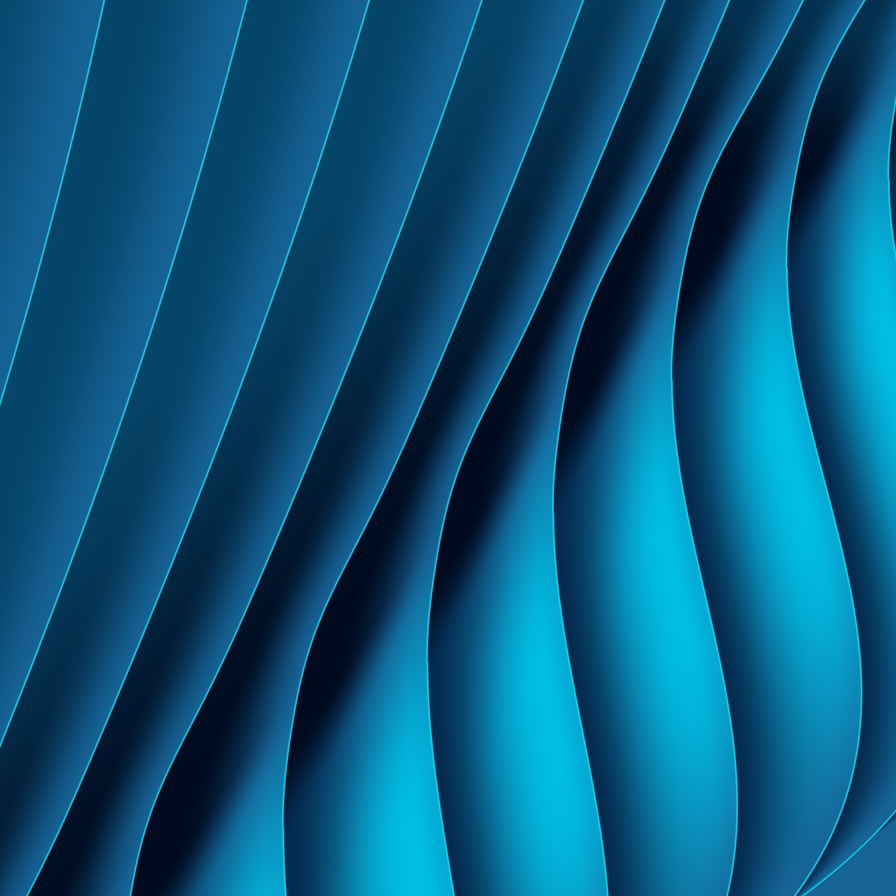
Write a Shadertoy shader that draws this background.

```glsl
// Turning point of a fold's edge: x across, y measured down from the top
vec2 foldAnchor(float k) {
    float wobble = sin(0.698 * k);
    return vec2(-0.456 + 0.2194 * k - 0.0065 * k * k - 0.0117 * wobble * wobble,
                1.738 - 0.2297 * k + 0.00655 * k * k + 0.00065 * k * (k - 4.0) * (k - 9.0));
}

// Horizontal position of edge k at a given depth below the top
float foldEdge(float k, float depth) {
    vec2 anchor = foldAnchor(k);
    float t = depth - anchor.y;
    if (t > 0.0) {
        float u = t / 0.475;
        return anchor.x + 0.0104 * k * u * u * (3.0 - 2.0 * u);
    }
    float dip = (t + 0.221) / 0.117;
    float sweep = 0.558 * (sqrt(t * t + 0.0381) - 0.1953)
                - 0.0975 * t * t - 0.0143 * exp(-dip * dip);
    return anchor.x + sweep * (1.0 + 0.1 * max(k - 6.0, 0.0));
}

// Surface colour between edge k and the next one
vec3 foldColor(float k, vec2 p) {
    float left = foldEdge(k, p.y);
    float right = foldEdge(k + 1.0, p.y);
    float s = clamp((p.x - left) / max(right - left, 0.004), 0.0, 1.0);
    float along = p.y - mix(foldAnchor(k).y, foldAnchor(k + 1.0).y, s);
    float belowCrease = along + 0.12 * s + 0.065;

    // Upper side: navy shadow rising to a blue rim
    float lift = 1.0 - smoothstep(-1.17, -0.2, along);
    lift = max(lift, 0.65 * (1.0 - smoothstep(0.0, 0.2, p.y)));
    vec3 shadow = mix(vec3(0.0, 0.04, 0.12), vec3(0.02, 0.27, 0.41), lift);
    vec3 blue = vec3(0.085, 0.39, 0.59);
    vec3 upper = mix(shadow, blue, smoothstep(0.25, 1.05, s));

    // Lower side: dark teal rising to a cyan belly
    vec3 lower = mix(vec3(0.015, 0.16, 0.30), blue, smoothstep(-0.05, 0.85, s));
    float glow = smoothstep(0.0, 0.3, belowCrease) * (1.0 - smoothstep(0.25, 0.68, along));
    float belly = smoothstep(0.0, 0.78, s) * (1.0 - 0.2 * smoothstep(0.82, 1.0, s));
    lower = mix(lower, vec3(0.0, 0.74, 0.89), glow * belly);

    return mix(upper, lower, smoothstep(-0.02, 0.09, belowCrease));
}

void mainImage(out vec4 fragColor, in vec2 fragCoord) {
    vec2 p = fragCoord / iResolution.xy;
    p.y = 1.0 - p.y;
    float pixel = 1.0 / iResolution.y;
    vec3 color = foldColor(-1.0, p);

    // Lay the folds over each other from left to right
    for (int i = 0; i < 10; i++) {
        float k = float(i);
        float edge = foldEdge(k, p.y);
        float slope = (foldEdge(k, p.y + 0.002) - edge) / 0.002;
        float dist = (p.x - edge) / sqrt(1.0 + slope * slope);
        color = mix(color, foldColor(k, p), smoothstep(-0.5 * pixel, 0.5 * pixel, dist));

        // Thin bright rim
        float rim = 1.0 - smoothstep(0.0, 0.0007 + pixel, abs(dist));
        color = mix(color, vec3(0.1, 0.88, 0.97), 0.85 * rim);
    }
    fragColor = vec4(color, 1.0);
}
```
